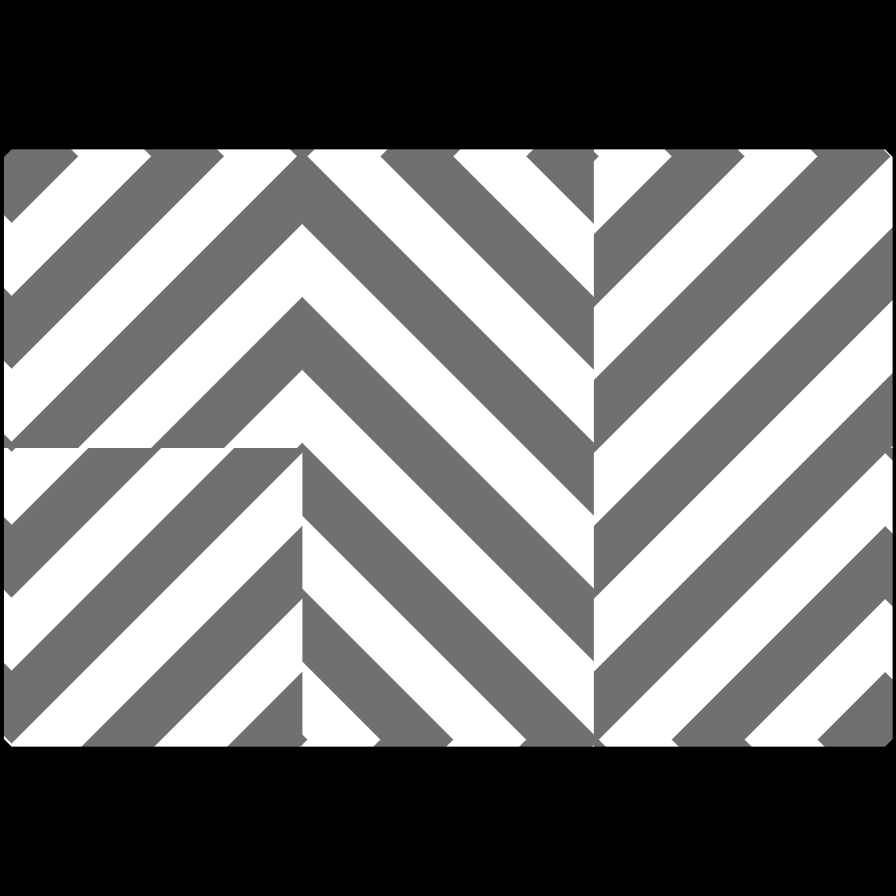
This pattern is drawn by a WebGL 1 fragment shader. Its source:

```glsl
precision highp float;

uniform vec2 u_resolution;

#define PERIOD 0.16276
#define GREY 0.44
#define PANEL_MIN vec2(0.0044, 0.1667)
#define PANEL_MAX vec2(0.9962, 0.8333)
#define CHAMFER 0.0085
#define FOLD_MIN vec2(0.0130, 0.1745)
#define FOLD_MAX vec2(0.9880, 0.8255)
#define SEAM_X vec2(0.3375, 0.6628)
#define SEAM_Y 0.5
#define PHASE_UPPER_LEFT 0.0990
#define PHASE_OUTER 0.0290
#define PHASE_MIDDLE 0.0755

float pixelSize;

// Antialiased half plane: 0 for negative distance, 1 for positive.
float edge(float distance) {
    return clamp(distance / pixelSize + 0.5, 0.0, 1.0);
}

// Coverage of the grey diagonal bands; the axis is a sum or difference of x and y.
float bands(float axis, float phase) {
    float fromCentre = abs(fract((axis - phase) / PERIOD + 0.25) - 0.5) * PERIOD;
    return edge((fromCentre - 0.25 * PERIOD) * 0.70711);
}

// Reflects the stripes in the narrow border of the panel.
vec2 foldBorder(vec2 p) {
    vec2 q = max(p, 2.0 * FOLD_MIN - p);
    if (p.y > SEAM_Y) q.x = min(q.x, 2.0 * FOLD_MAX.x - q.x);
    if (p.x > SEAM_X.x) q.y = min(q.y, 2.0 * FOLD_MAX.y - q.y);
    return q;
}

// Signed distance to the panel with cut corners, positive inside.
float panelDistance(vec2 p) {
    vec2 inset = min(p - PANEL_MIN, PANEL_MAX - p);
    float corner = (inset.x + inset.y - CHAMFER) * 0.70711;
    return min(min(inset.x, inset.y), corner);
}

void main() {
    float side = min(u_resolution.x, u_resolution.y);
    pixelSize = 1.0 / side;
    vec2 p = (gl_FragCoord.xy - 0.5 * u_resolution) / side + 0.5;
    p.y = 1.0 - p.y;

    vec2 q = foldBorder(p);
    float rising = q.x + q.y;
    float falling = q.y - q.x;

    // Three columns; only the left one changes phase between its rows.
    float outer = bands(rising, PHASE_OUTER);
    float left = mix(bands(rising, PHASE_UPPER_LEFT), outer, edge(p.y - SEAM_Y));
    float middle = bands(falling, PHASE_MIDDLE);
    float grey = mix(left, middle, edge(p.x - SEAM_X.x));
    grey = mix(grey, outer, edge(p.x - SEAM_X.y));

    float shade = mix(1.0, GREY, grey) * edge(panelDistance(p));
    gl_FragColor = vec4(vec3(shade), 1.0);
}
```
